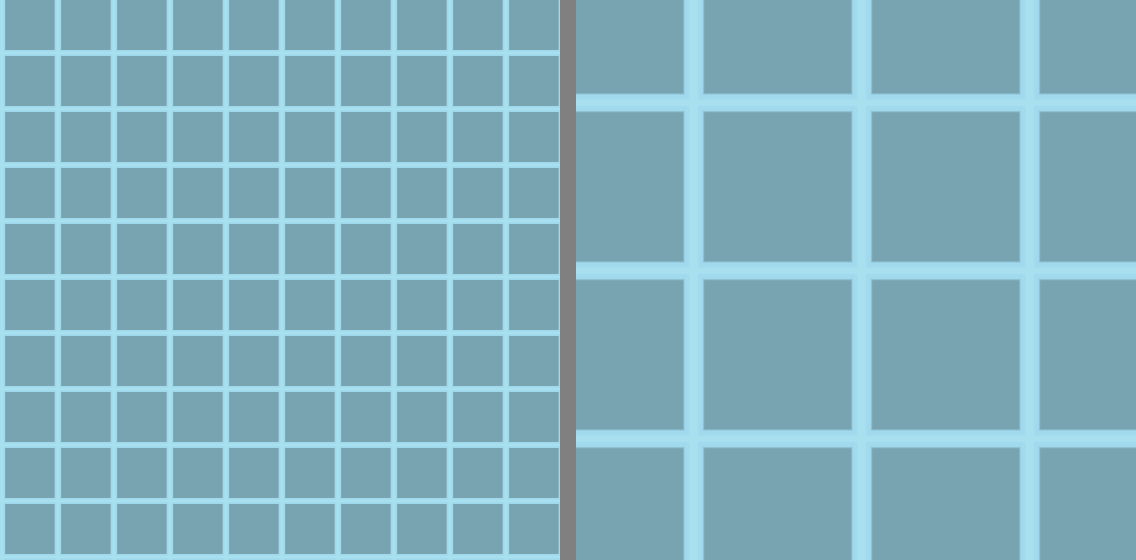
Left, the full canvas; right, a detail of the centre.
Write a WebGL 1 fragment shader that draws this pattern.

```glsl
precision highp float;
// Ten by ten slate-blue square tiles divided by pale sky-blue grid lines.

uniform vec2 u_resolution;

// Distance to the nearest line centre on each axis, in cells.
vec2 lineDistance(vec2 p) {
    return abs(fract(p + 0.5) - 0.5);
}

void main() {
    vec2 cell = gl_FragCoord.xy / u_resolution * 10.0;

    // Depth inside the grid lines; the upright ones are slightly wider.
    vec2 depth = vec2(0.059, 0.053) - lineDistance(cell - vec2(0.034, 0.055));
    float inside = max(depth.x, depth.y);

    // Edge softness: a fixed share of the cell, at least about one pixel.
    float soft = max(0.009, 5.0 / min(u_resolution.x, u_resolution.y));
    float line = smoothstep(-soft, soft, inside);

    // Lines have a faintly paler core.
    float core = smoothstep(0.026, 0.042, inside);
    vec3 lineColor = mix(vec3(0.63, 0.85, 0.93), vec3(0.66, 0.88, 0.94), core);
    vec3 tileColor = vec3(0.47, 0.64, 0.69);

    gl_FragColor = vec4(mix(tileColor, lineColor, line), 1.0);
}
```
